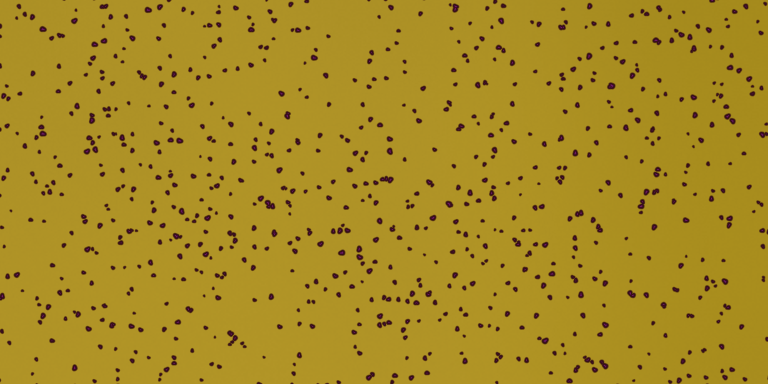
Reproduce this texture procedurally as a WebGL 2 fragment shader.

```glsl
#version 300 es
precision highp float;

#define CELLS 16.0
#define SPOTS_PER_CELL 4
#define DENSITY 0.42
#define MIN_RADIUS 0.0027
#define MAX_RADIUS 0.0083
#define EDGE_SOFTNESS 0.0024
#define WOBBLE 0.13
#define GRAIN 0.012
#define GROUND vec3(0.682, 0.572, 0.148)
#define FRINGE vec3(0.40, 0.27, 0.07)
#define RIM vec3(0.21, 0.055, 0.10)
#define CORE vec3(0.43, 0.09, 0.42)

uniform vec2 u_resolution;
out vec4 fragColor;

float hash(vec2 p) {
    return fract(sin(dot(p, vec2(127.1, 311.7))) * 43758.5453);
}

float valueNoise(vec2 p) {
    vec2 i = floor(p), f = fract(p);
    f = f * f * (3.0 - 2.0 * f);
    return mix(mix(hash(i), hash(i + vec2(1, 0)), f.x),
               mix(hash(i + vec2(0, 1)), hash(i + vec2(1, 1)), f.x), f.y);
}

// Signed distance to the nearest scattered spot, in canvas heights
float spotDistance(vec2 p) {
    vec2 home = floor(p * CELLS);
    float nearest = 1.0;
    for (int y = -1; y <= 1; y++)
    for (int x = -1; x <= 1; x++)
    for (int k = 0; k < SPOTS_PER_CELL; k++) {
        vec2 cell = home + vec2(x, y);
        vec2 seed = cell + float(k) * vec2(41.3, 17.9);
        float density = DENSITY * mix(0.65, 1.35, valueNoise(cell * 0.3));
        if (hash(seed + 5.7) > density) continue;

        vec2 center = (cell + vec2(hash(seed + 11.1), hash(seed + 23.5))) / CELLS;
        float size = 0.5 * (hash(seed + 37.2) + hash(seed + 49.8));
        float radius = mix(MIN_RADIUS, MAX_RADIUS, size);

        // Uneven, slightly lobed outline
        vec2 offset = p - center;
        float angle = atan(offset.y, offset.x + 1e-6);
        float phase = 6.2832 * hash(seed + 61.4);
        float lobes = sin(2.0 * angle + phase) + 0.6 * sin(3.0 * angle - 2.0 * phase);
        nearest = min(nearest, length(offset) - radius * (1.0 + WOBBLE * lobes));
    }
    return nearest;
}

void main() {
    vec2 p = gl_FragCoord.xy / u_resolution.y;
    vec2 uv = gl_FragCoord.xy / u_resolution;

    // Unevenly lit ground with faint grain
    float light = 1.02 - 0.05 * smoothstep(0.55, 1.0, uv.x) - 0.025 * uv.y;
    light += GRAIN * (valueNoise(p * 230.0) - 0.5) + 0.02 * (valueNoise(p * 3.0) - 0.5);
    vec3 color = GROUND * light;
    color.b -= 0.03 * smoothstep(0.5, 1.0, uv.x);

    // Brown fringe, dark rim, violet core
    float d = spotDistance(p);
    float soft = max(EDGE_SOFTNESS, 0.6 / u_resolution.y);
    color = mix(color, FRINGE, 1.0 - smoothstep(-0.4 * soft, 1.3 * soft, d));
    color = mix(color, RIM, 1.0 - smoothstep(-soft, 0.5 * soft, d));
    color = mix(color, CORE, smoothstep(0.0028, 0.0075, -d));

    fragColor = vec4(color, 1.0);
}
```
